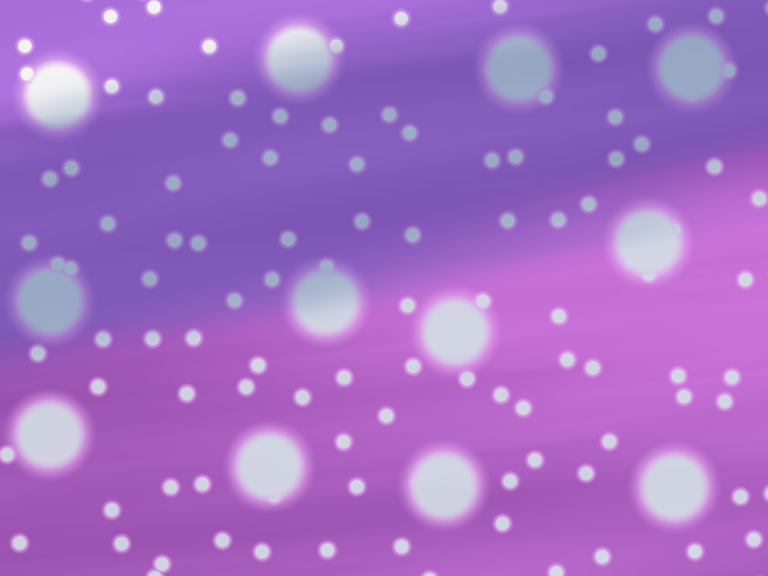
This background is drawn by a Shadertoy shader. Its source:

```glsl
float hash(vec2 p) {
    return fract(sin(dot(p, vec2(127.1, 311.7))) * 43758.545);
}

vec2 hash2(vec2 p) {
    return vec2(hash(p), hash(p + 37.4));
}

float valueNoise(vec2 p) {
    vec2 i = floor(p);
    vec2 f = fract(p);
    f = f * f * (3.0 - 2.0 * f);
    float low = mix(hash(i), hash(i + vec2(1.0, 0.0)), f.x);
    float high = mix(hash(i + vec2(0.0, 1.0)), hash(i + vec2(1.0, 1.0)), f.x);
    return mix(low, high, f.y);
}

// Long brush strokes, finer with every octave
float streaks(vec2 p) {
    float sum = 0.0;
    float weight = 0.5;
    vec2 scale = vec2(1.3, 9.0);
    for (int i = 0; i < 4; i++) {
        sum += weight * valueNoise(p * scale + float(i) * 7.3);
        weight *= 0.5;
        scale *= vec2(1.4, 2.1);
    }
    return sum - 0.47;
}

// Distance to the nearest centre on a jittered grid
float dotDistance(vec2 p, float cells, float jitter, float seed) {
    vec2 q = p * cells;
    vec2 home = floor(q);
    float nearest = 9.0;
    for (int y = -1; y <= 1; y++) {
        for (int x = -1; x <= 1; x++) {
            vec2 id = home + vec2(x, y);
            vec2 center = id + 0.5 + jitter * (hash2(id + seed) - 0.5);
            nearest = min(nearest, length(q - center));
        }
    }
    return nearest / cells;
}

// Opposite of smoothstep: one inside, zero outside
float fade(float inner, float outer, float d) {
    return 1.0 - smoothstep(inner, outer, d);
}

// Share of the violet band that rises to the right
float violetBand(float height, float stroke) {
    float h = height + 0.13 * stroke;
    return smoothstep(0.28, 0.43, h) * fade(0.67, 0.84, h);
}

vec3 paintedSky(vec2 p, float height, float band, float stroke) {
    const vec3 violet = vec3(0.49, 0.345, 0.72);
    const vec3 lilac = vec3(0.67, 0.44, 0.86);
    const vec3 pink = vec3(0.77, 0.43, 0.83);
    const vec3 plum = vec3(0.61, 0.335, 0.70);

    vec2 fromGlow = (p - vec2(1.2, 0.52)) / vec2(0.75, 0.28);
    float glow = exp(-dot(fromGlow, fromGlow));
    vec3 lower = mix(plum, pink, clamp(glow + 0.25 + 0.5 * stroke, 0.0, 1.0));
    vec3 color = mix(lower, lilac, smoothstep(0.5, 0.75, height));
    color = mix(color, violet, 0.93 * band);
    return color + 0.09 * stroke;
}

// Bright rim around a pale disc
vec3 glowDisc(vec3 color, vec3 core, vec3 rim, float d, float radius, float reach) {
    float halo = fade(radius * 0.95, reach, d);
    color = mix(color, rim, 0.75 * halo);
    return mix(color, core, fade(radius * 0.82, radius * 1.2, d));
}

void mainImage(out vec4 fragColor, in vec2 fragCoord) {
    vec2 p = fragCoord / iResolution.y;
    float height = p.y - 0.26 * p.x;
    float stroke = streaks(vec2(p.x, p.y - 0.12 * p.x));
    float band = violetBand(height, stroke);
    vec3 sky = paintedSky(p, height, band, stroke);

    // Discs are slate over the violet band and pearl elsewhere
    vec3 core = mix(vec3(0.82, 0.83, 0.89), vec3(0.60, 0.66, 0.77), band);
    core = mix(core, vec3(0.95), smoothstep(0.68, 0.85, height) * (1.0 - band));
    core += 0.05 * stroke;
    vec3 rim = mix(vec3(0.90, 0.68, 0.94), vec3(0.68, 0.53, 0.82), band);

    float big = dotDistance(p, 3.0, 0.5, 4.0);
    float small = dotDistance(p, 9.0, 0.95, 19.0);
    vec3 color = glowDisc(sky, core, rim, big, 0.055, 0.085);
    float outsideBig = smoothstep(0.045, 0.06, big);
    vec3 speckled = glowDisc(color, core, rim, small, 0.0115, 0.0205);
    color = mix(color, speckled, outsideBig);

    fragColor = vec4(clamp(color, 0.0, 1.0), 1.0);
}
```
